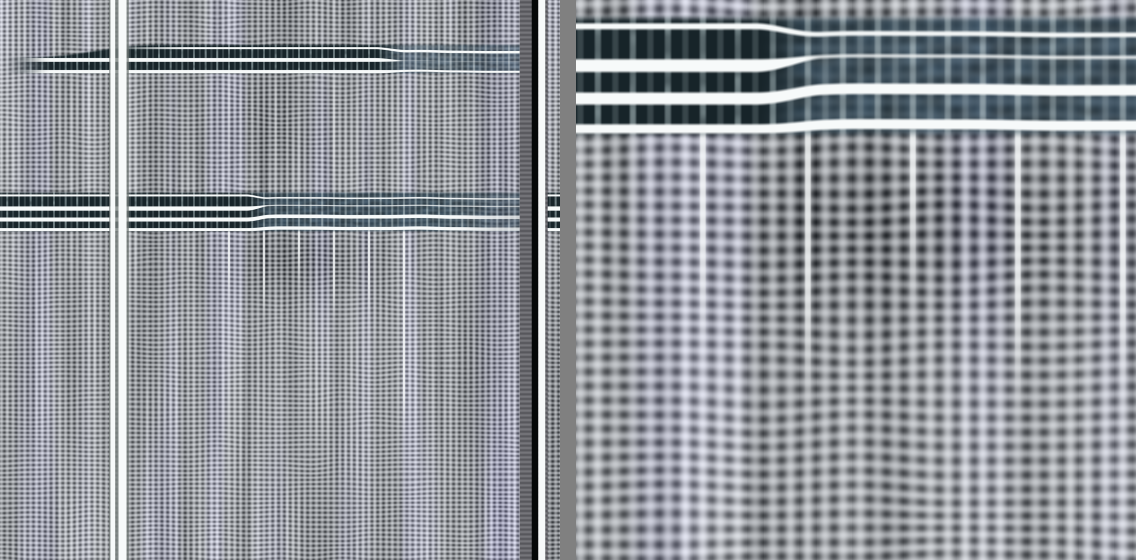
Left, the full canvas; right, a detail of the centre.
Give the GLSL for this pattern, as a three.js fragment shader.

```glsl
// Fine grey woven mesh with worn dark bands, bright pulled threads and upright bars
varying vec2 vUv;

const float TAU = 6.2831853;
const float COLUMNS = 96.0;
const float ROWS = 120.0;
const float COLUMN_PHASE = 0.25;
const float SOFT = 0.0012;
const vec3 WHITE = vec3(0.97, 0.98, 0.98);
const vec3 BLACK = vec3(0.02, 0.03, 0.03);
const vec3 TEAL = vec3(0.09, 0.14, 0.16);
const vec3 SLATE = vec3(0.22, 0.32, 0.39);

float hash(vec2 p) {
  p = fract(p * vec2(0.1031, 0.1173));
  p += dot(p, p.yx + 33.33);
  return fract((p.x + p.y) * p.x * 17.0);
}

float noise(vec2 p) {
  vec2 i = floor(p);
  vec2 f = fract(p);
  f = f * f * (3.0 - 2.0 * f);
  return mix(mix(hash(i), hash(i + vec2(1.0, 0.0)), f.x),
             mix(hash(i + vec2(0.0, 1.0)), hash(i + vec2(1.0, 1.0)), f.x), f.y);
}

float stripe(float d, float halfWidth) {
  return 1.0 - smoothstep(halfWidth - SOFT, halfWidth + SOFT, abs(d));
}

float span(float v, float lo, float hi, float soft) {
  return smoothstep(lo - soft, lo + soft, v) * (1.0 - smoothstep(hi - soft, hi + soft, v));
}

// 1 on every n-th thread, 0 on the others
float everyNth(float id, float n, float first) {
  return 1.0 - step(0.5, mod(id - first + 0.25, n));
}

// Light and dark threads with uneven columns and slightly wavy rows
vec3 weave(vec2 p, float column, float thread) {
  float wave = 0.5 * noise(p * vec2(18.0, 24.0));
  float row = cos(TAU * (p.y * ROWS + wave));
  float broad = noise(vec2(p.x * 26.0, p.y * 1.6)) - 0.5;
  float narrow = noise(vec2(p.x * 70.0, p.y * 3.0) + 40.0) - 0.5;
  float patchy = noise(p * vec2(30.0, 11.0) + 90.0);
  float hole = (0.5 - 0.5 * thread) * (0.5 - 0.5 * row);

  // Shade where the cloth is stretched beside the bands
  vec2 below = (p - vec2(0.54, 0.535)) / vec2(0.13, 0.06);
  vec2 above = (p - vec2(0.48, 0.77)) / vec2(0.12, 0.10);
  float strain = exp(-dot(below, below)) + 0.5 * exp(-dot(above, above));

  float tone = 0.645 + 0.10 * broad + 0.12 * narrow - 0.11 * strain;
  tone += thread * (0.05 + 0.08 * patchy + 0.04 * strain);
  tone += row * (0.10 - 0.05 * patchy) - 0.16 * hole;
  tone += 0.05 * (hash(vec2(column, 7.0)) - 0.5);
  float lavender = smoothstep(0.0, 0.4, broad) + span(p.x, 0.86, 0.93, 0.03);
  return vec3(tone) + vec3(-0.012, 0.0, 0.016) + lavender * vec3(0.0, -0.005, 0.03);
}

// Bright pulled threads hanging under the lower band, fainter between bands
float pulledThreads(vec2 p, float column, float thread) {
  float core = smoothstep(0.1, 0.9, thread);
  float lowEnd = mix(0.40, 0.47, hash(vec2(column, 3.0)));
  lowEnd -= 0.24 * step(0.70, p.x);
  float fall = smoothstep(lowEnd, lowEnd + 0.10, p.y) * (1.0 - step(0.59, p.y));
  float hang = everyNth(column, 6.0, 3.0) * span(p.x, 0.39, 0.74, 0.01) * fall;
  float rise = everyNth(column, 2.0, 1.0) * span(p.x, 0.41, 0.62, 0.04)
             * span(p.y, 0.69, 0.86, 0.04) * hash(vec2(column, 11.0));
  return core * (0.75 * hang + 0.5 * rise);
}

// Dark slit crossed by faint threads
vec3 slitColour(vec2 p, float column, float thread, float worn) {
  float fleck = noise(p * vec2(75.0, 160.0));
  vec3 colour = mix(TEAL, SLATE, worn * (0.35 + 0.9 * fleck));
  float cross = smoothstep(-0.1, 1.0, thread);
  cross *= 0.22 + 0.28 * everyNth(column, 2.0, 1.0) * (0.5 + fleck);
  return mix(colour, vec3(0.68, 0.75, 0.76), cross);
}

// Stacked white lines that step and thin out where the band is worn
float bandLines(vec2 p, vec4 heights, vec4 widths, vec4 shifts, vec4 wornWidths, float worn) {
  float light = 0.0;
  float wobble = 0.003 * worn * (noise(vec2(p.x * 16.0, 5.0)) - 0.5);
  for (int i = 0; i < 4; i++) {
    float w = mix(widths[i], wornWidths[i], worn);
    float d = p.y - heights[i] - shifts[i] * worn - wobble;
    light = max(light, stripe(d, w) * smoothstep(0.0, 0.0016, w));
  }
  return light;
}

void main() {
  // The cloth continues across the right-hand bar
  vec2 p = vec2(vUv.x - step(0.967, vUv.x), vUv.y);
  float along = p.x * COLUMNS - COLUMN_PHASE;
  float column = floor(along + 0.5);
  float thread = cos(TAU * along);
  vec3 colour = weave(p, column, thread);
  colour = mix(colour, WHITE, pulledThreads(p, column, thread));

  // Upper band
  float worn = smoothstep(0.67, 0.73, p.x);
  float present = smoothstep(0.0, 0.10, p.x) * (1.0 - 0.45 * worn);
  float top = mix(0.898, 0.920, smoothstep(0.06, 0.28, p.x));
  colour = mix(colour, slitColour(p, column, thread, worn), present * span(p.y, 0.869, top, 0.003));
  float lines = bandLines(p, vec4(0.872, 0.893, 0.914, 0.0), vec4(0.0030, 0.0034, 0.0018, 0.0),
    vec4(0.001, -0.002, -0.006, 0.0), vec4(0.0018, 0.0005, 0.0022, 0.0), worn);
  lines *= mix(1.0, smoothstep(0.15, 0.35, p.x), step(0.904, p.y));
  colour = mix(colour, WHITE, lines * smoothstep(0.02, 0.09, p.x));

  // Lower band
  worn = smoothstep(0.44, 0.48, p.x);
  present = 1.0 - 0.2 * worn - 0.25 * smoothstep(0.75, 0.93, p.x);
  colour = mix(colour, slitColour(p, column, thread, 0.8 * worn), present * span(p.y, 0.587, 0.656, 0.003));
  lines = bandLines(p, vec4(0.590, 0.608, 0.6276, 0.651), vec4(0.0027, 0.0036, 0.0038, 0.0018),
    vec4(0.002, 0.005, 0.005, -0.005), vec4(0.0030, 0.0032, 0.0011, 0.0014), worn);
  colour = mix(colour, WHITE, lines * (1.0 - 0.25 * smoothstep(0.8, 0.93, p.x)));

  // Double white bar with a grey seam
  colour = mix(colour, vec3(0.47, 0.50, 0.49), 0.8 * stripe(vUv.x - 0.2125, 0.0175));
  colour = mix(colour, WHITE, stripe(vUv.x - 0.2015, 0.0043));
  colour = mix(colour, WHITE, stripe(vUv.x - 0.2188, 0.0072));

  // Ribbed grey edge, black gap and white bar
  float rib = 0.40 + 0.06 * cos(TAU * vUv.y * ROWS);
  colour = mix(colour, vec3(rib, rib, rib + 0.02), span(vUv.x, 0.928, 0.978, SOFT));
  colour = mix(colour, BLACK, stripe(vUv.x - 0.9555, 0.0060));
  colour = mix(colour, WHITE, stripe(vUv.x - 0.9675, 0.0062));
  gl_FragColor = vec4(clamp(colour, 0.0, 1.0), 1.0);
}
```
